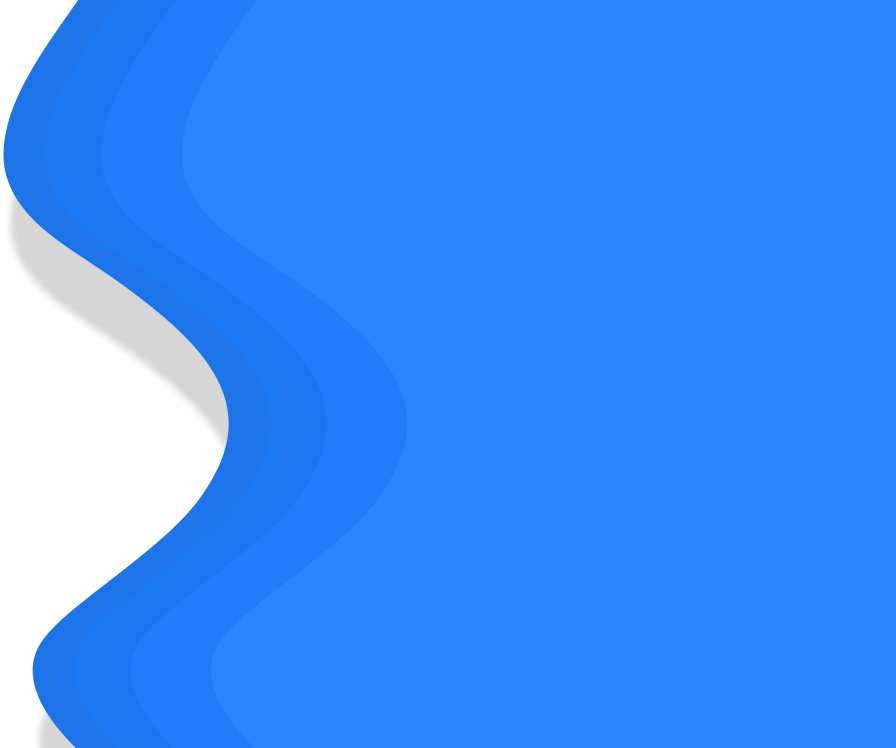
Write a Shadertoy shader that draws this background.

```glsl
// Flat blue layers with one shared wavy left edge, on white, with a soft grey shadow.
// The edge is a Hermite spline x(y); each layer is that edge moved right,
// and the shadow is the edge moved down and blurred.

// Spline knots: depth below the top, edge position, slope (canvas height = 6.42)
const vec3 KNOTS[11] = vec3[11](
    vec3(0.00, 0.67, -0.70), vec3(1.33, 0.03, 0.00), vec3(1.90, 0.30, 1.00),
    vec3(2.43, 1.03, 1.38), vec3(3.04, 1.72, 0.80), vec3(3.64, 1.96, 0.00),
    vec3(4.28, 1.71, -0.72), vec3(5.00, 0.92, -1.28), vec3(5.45, 0.40, -0.85),
    vec3(5.75, 0.28, 0.00), vec3(6.42, 0.65, 1.00));

float waveEdge(float y) {
    int i = 0;
    while (i < 9 && y > KNOTS[i + 1].x) i++;
    vec3 a = KNOTS[i], b = KNOTS[i + 1];
    float span = b.x - a.x;
    float t = clamp((y - a.x) / span, 0.0, 1.0);
    float s = 1.0 - t;
    return s * s * ((1.0 + 2.0 * t) * a.y + t * span * a.z)
         + t * t * ((1.0 + 2.0 * s) * b.y - s * span * b.z);
}

// Approximate signed distance to the edge, positive on its right
float waveDistance(vec2 p) {
    float slope = (waveEdge(p.y + 0.01) - waveEdge(p.y - 0.01)) / 0.02;
    return (p.x - waveEdge(p.y)) / sqrt(1.0 + slope * slope);
}

void mainImage(out vec4 fragColor, in vec2 fragCoord) {
    float pixel = 6.42 / iResolution.y;
    vec2 p = vec2(fragCoord.x * 7.68 / iResolution.x, 6.42 - fragCoord.y * pixel);

    // Shadow on white
    float shadow = smoothstep(-0.06, 0.06, waveDistance(p - vec2(0.06, 0.58)));
    vec3 color = mix(vec3(1.0), vec3(0.84, 0.84, 0.845), shadow);

    // Layers from darkest to brightest
    vec3 layerBlue[4] = vec3[4](
        vec3(0.11, 0.455, 0.91), vec3(0.10, 0.467, 0.95),
        vec3(0.12, 0.49, 0.976), vec3(0.16, 0.525, 1.0));
    vec4 layerShift = vec4(0.0, 0.36, 0.84, 1.53);
    for (int i = 0; i < 4; i++) {
        float d = waveDistance(p - vec2(layerShift[i], 0.0));
        color = mix(color, layerBlue[i], clamp(d / pixel + 0.5, 0.0, 1.0));
    }
    fragColor = vec4(color, 1.0);
}
```
